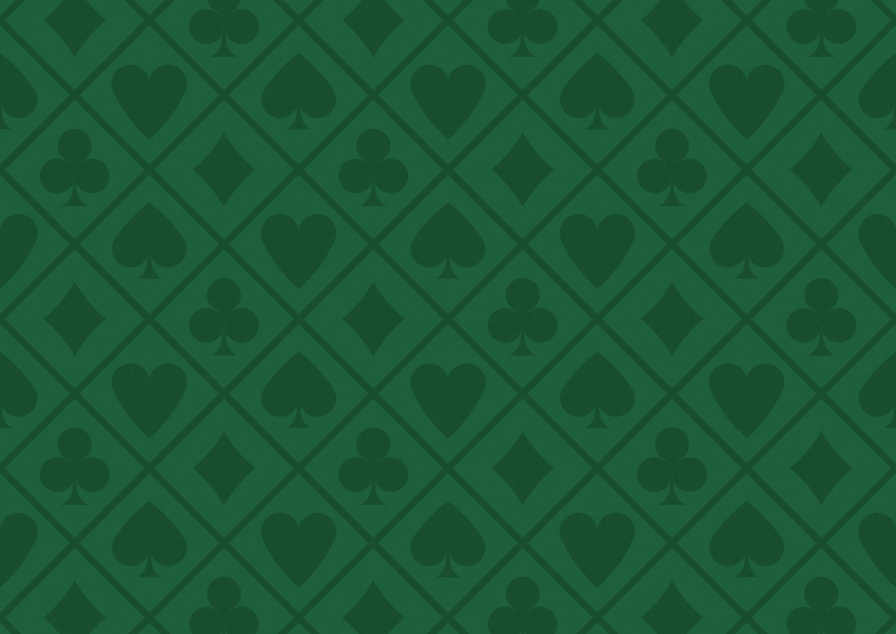
Write a WebGL 2 fragment shader that draws this pattern.

```glsl
#version 300 es
precision highp float;
// Card-table felt: a diagonal trellis with one card suit in each cell.
// The plane is split into diamond cells, the parity of the cell indices picks
// the suit, and distance functions draw suits and lines over faint grain.

#define CELLS_ACROSS 6.0
#define ROW_OFFSET 0.219
#define LINE_WIDTH 0.092
#define GRAIN 0.010
#define GRAIN_SCALE 22.0
#define FELT vec3(0.120, 0.373, 0.232)
#define INK vec3(0.094, 0.306, 0.180)

uniform vec2 u_resolution;
out vec4 outColor;

float hash(vec2 p) {
    vec3 q = fract(vec3(p.xyx) * 0.1031);
    q += dot(q, q.yzx + 33.33);
    return fract((q.x + q.y) * q.z);
}

float valueNoise(vec2 p) {
    vec2 i = floor(p), f = fract(p);
    f = f * f * (3.0 - 2.0 * f);
    return mix(mix(hash(i), hash(i + vec2(1, 0)), f.x),
               mix(hash(i + vec2(0, 1)), hash(i + vec2(1, 1)), f.x), f.y);
}

// Two round lobes joined to a tip above by arcs tangent to the lobes.
float leaf(vec2 p, vec2 lobe, float r, float tipY, float arcR) {
    p.x = abs(p.x);
    vec2 tip = vec2(0.0, tipY);
    float len = distance(lobe, tip);
    vec2 u = (lobe - tip) / len;
    float along = (arcR * arcR - (arcR - r) * (arcR - r) + len * len) / (2.0 * len);
    float side = sqrt(arcR * arcR - along * along);
    vec2 center = tip + u * along + vec2(u.y, -u.x) * side;
    vec2 n = normalize(lobe - center);
    float body = length(p - center) - arcR;
    body = max(body, -dot(p - lobe, vec2(-n.y, n.x)));
    body = max(body, lobe.y - p.y);
    return min(body, length(p - lobe) - r);
}

// Foot that flares from a thin neck to a flat base.
float stem(vec2 p, float baseY, float halfWidth) {
    float topY = baseY + 0.36;
    float t = clamp((topY - p.y) / (topY - baseY), 0.0, 1.0);
    float flare = abs(p.x) - mix(0.025, halfWidth, t * t * t * t);
    return max(flare * 0.8, max(baseY - p.y, p.y - topY));
}

float heart(vec2 p) {
    return leaf(vec2(p.x, -p.y), vec2(0.25, -0.15), 0.255, 0.60, 2.0);
}

float spade(vec2 p) {
    float d = leaf(p, vec2(0.25, -0.06), 0.25, 0.56, 2.0);
    return min(d, stem(p, -0.46, 0.16));
}

float club(vec2 p) {
    float d = length(p - vec2(0.0, 0.32)) - 0.228;
    d = min(d, length(vec2(abs(p.x), p.y) - vec2(0.235, -0.085)) - 0.232);
    d = min(d, length(p - vec2(0.0, 0.03)) - 0.11);
    return min(d, stem(p, -0.49, 0.18));
}

// Concave sides: the outside of four large circles.
float diamond(vec2 p) {
    return 1.78 - length(abs(p) - vec2(1.55, 1.375));
}

void main() {
    // One unit is half a cell diagonal.
    float scale = 2.0 * CELLS_ACROSS / u_resolution.x;
    vec2 p = gl_FragCoord.xy * scale;
    vec2 q = p - vec2(1.0, ROW_OFFSET);

    // Diamond cell index and position relative to its center.
    vec2 cell = floor(vec2(q.x + q.y, q.x - q.y) * 0.5 + 0.5);
    vec2 local = q - vec2(cell.x + cell.y, cell.x - cell.y);

    // Suits alternate along diagonals and between rows.
    bool pointed = mod(cell.x, 2.0) < 0.5;
    bool evenRow = mod(cell.x + cell.y, 2.0) < 0.5;
    float suit;
    if (evenRow) suit = pointed ? diamond(local) : club(local);
    else suit = pointed ? heart(local) : spade(local);

    // Trellis along the cell borders.
    float border = (1.0 - abs(local.x) - abs(local.y)) * 0.70711;
    float d = min(suit, border - 0.5 * LINE_WIDTH);

    float ink = 1.0 - smoothstep(-0.8 * scale, 0.8 * scale, d);
    vec3 color = mix(FELT, INK, ink);
    color += (valueNoise(p * GRAIN_SCALE) - 0.5) * GRAIN;
    outColor = vec4(color, 1.0);
}
```
